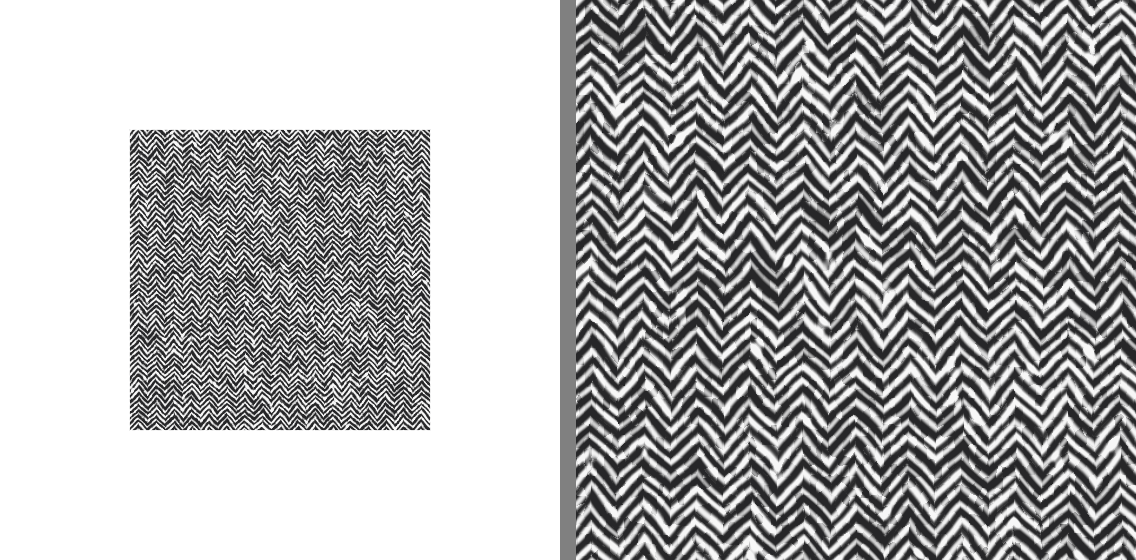
Left: the whole. Right: its middle third, enlarged.
A Shadertoy shader for this texture:

```glsl
// Square swatch of black and white herringbone tweed centred on a white ground.

const float TAU = 6.2831853;
const vec3 GROUND = vec3(1.0);
const vec3 INK = vec3(0.15, 0.15, 0.155);
const vec3 WOOL = vec3(0.97);
const float SWATCH_HALF = 0.2682;  // half side of the swatch
const float COLUMNS = 17.0;        // zigzags across the swatch
const float ROWS = 52.0;           // chevrons down the swatch
const float RISE = 1.6;            // rows climbed by each half zigzag

float hash(vec2 p) {
    vec3 q = fract(vec3(p.xyx) * 0.1031);
    q += dot(q, q.yzx + 33.33);
    return fract((q.x + q.y) * q.z);
}

// Wrapping cellular noise: x is the nearest distance, y is that cell's random value.
vec2 cellular(vec2 uv, vec2 count) {
    vec2 p = uv * count;
    vec2 base = floor(p);
    vec2 nearest = vec2(8.0, 0.0);
    for (int j = -1; j <= 1; j++) {
        for (int i = -1; i <= 1; i++) {
            vec2 cell = base + vec2(i, j);
            vec2 id = mod(cell, count);
            vec2 seed = vec2(hash(id + 3.7), hash(id + 71.3));
            float d = length(cell + 0.15 + 0.7 * seed - p);
            if (d < nearest.x) nearest = vec2(d, hash(id + 19.1));
        }
    }
    return nearest;
}

// Layered periodic sines that bend the yarns.
float waver(vec2 uv, float seed) {
    return 0.50 * sin(TAU * (3.0 * uv.x + 5.0 * uv.y) + seed)
         + 0.30 * sin(TAU * (11.0 * uv.x - 7.0 * uv.y) + seed * 2.3)
         + 0.20 * sin(TAU * (19.0 * uv.x + 23.0 * uv.y) + seed * 4.1);
}

// Lightness of the weave, from 0 (dark yarn) to 1 (light yarn).
float tweed(vec2 uv) {
    float column = uv.x * COLUMNS + 0.05 * waver(uv, 1.0);
    float zigzag = abs(fract(column) - 0.5) * 2.0;
    float row = uv.y * ROWS + RISE * zigzag + 0.28 * waver(uv, 4.0);

    // Each stitch has its own strength and a slight shift.
    vec2 stitch = vec2(floor(column * 2.0), mod(floor(row + 0.5), ROWS));
    float strength = hash(stitch + 11.0) - 0.5;
    float shift = 0.16 * (hash(stitch + 47.0) - 0.5);
    float tone = 0.5 + 0.5 * cos(TAU * (row + shift));

    // Uneven fibres and a few bright slubs.
    float fibre = cellular(uv, vec2(136.0, 92.0)).y - 0.5;
    vec2 slub = cellular(uv, vec2(48.0, 34.0));
    float knot = step(0.94, slub.y) * (1.0 - smoothstep(0.1, 0.42, slub.x));
    tone += 0.30 * strength + 0.42 * fibre + 0.65 * knot;
    return smoothstep(0.1, 1.1, tone);
}

// Coverage of a centred square with edges one pixel soft.
float squareMask(vec2 p, float halfSide, float pixel) {
    vec2 d = abs(p - 0.5) - halfSide;
    return 1.0 - smoothstep(-0.5 * pixel, 0.5 * pixel, max(d.x, d.y));
}

void mainImage(out vec4 fragColor, in vec2 fragCoord) {
    vec2 p = fragCoord / iResolution.xy;
    float pixel = 1.0 / min(iResolution.x, iResolution.y);
    vec2 uv = (p - 0.5) / (2.0 * SWATCH_HALF) + 0.5;

    vec3 cloth = mix(INK, WOOL, tweed(uv));
    vec3 color = mix(GROUND, cloth, squareMask(p, SWATCH_HALF, pixel));
    fragColor = vec4(color, 1.0);
}
```
